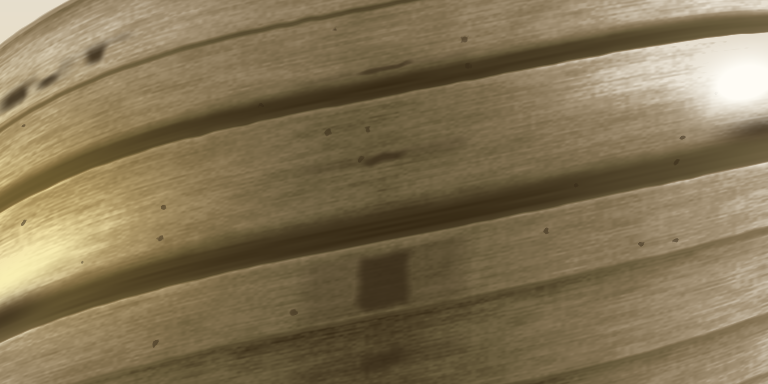
Write a Shadertoy shader that draws this texture.

```glsl
// Curved, brushed metal ribs with dark grooves, end highlights and soft reflections.
// Canvas coordinates are unbent into a rib coordinate s, shaded to a single tone,
// then coloured by a ramp from dark olive to cream.

const vec3 SHADOW = vec3(0.20, 0.15, 0.07);
const vec3 OLIVE_DARK = vec3(0.27, 0.22, 0.13);
const vec3 OLIVE = vec3(0.40, 0.35, 0.23);
const vec3 BRONZE = vec3(0.51, 0.44, 0.32);
const vec3 TAN = vec3(0.64, 0.57, 0.46);
const vec3 CREAM = vec3(0.84, 0.80, 0.73);
const vec3 WHITE_GLOW = vec3(1.0, 0.99, 0.96);
const vec3 YELLOW_GLOW = vec3(0.98, 0.94, 0.70);
const vec3 STAIN = vec3(0.21, 0.16, 0.09);
const vec3 WARM_TINT = vec3(1.06, 1.02, 0.80);

const float GRAIN = 0.12;
const float SPECK_DENSITY = 0.08;

// Rib edges: position, groove width above, groove darkness, shadow below
const int EDGES = 7;
const vec4 EDGE[EDGES] = vec4[](
    vec4(-0.220, 0.012, 0.55, 0.55), vec4(0.020, 0.012, 0.80, 0.08),
    vec4(0.253, 0.060, 0.96, 0.03), vec4(0.628, 0.088, 0.98, 0.00),
    vec4(0.825, 0.009, 0.65, 0.30), vec4(1.075, 0.009, 0.65, 0.30),
    vec4(1.245, 0.009, 0.60, 0.20));

// Central reflections: position, half width, half height, strength
const int REFLECTIONS = 4;
const vec4 REFLECTION[REFLECTIONS] = vec4[](
    vec4(0.180, 0.070, 0.006, 0.65), vec4(0.410, 0.055, 0.011, 0.75),
    vec4(0.732, 0.071, 0.072, 0.80), vec4(0.935, 0.060, 0.024, 0.65));

float hash(vec2 p) {
    return fract(sin(dot(p, vec2(127.1, 311.7))) * 43758.5453);
}

float noise(vec2 p) {
    vec2 i = floor(p), f = fract(p);
    f = f * f * (3.0 - 2.0 * f);
    return mix(mix(hash(i), hash(i + vec2(1, 0)), f.x),
               mix(hash(i + vec2(0, 1)), hash(i + vec2(1, 1)), f.x), f.y);
}

float glow(vec2 p, vec2 centre, vec2 radius) {
    vec2 d = (p - centre) / radius;
    return exp(-dot(d, d));
}

float softBox(vec2 p, vec2 halfSize, vec2 blur) {
    vec2 m = 1.0 - smoothstep(halfSize - blur, halfSize + blur, abs(p));
    return m.x * m.y;
}

vec3 ramp(float t) {
    vec3 c = mix(SHADOW, OLIVE_DARK, clamp(t * 8.0 + 1.0, 0.0, 1.0));
    c = mix(c, OLIVE, clamp(t * 4.0, 0.0, 1.0));
    c = mix(c, BRONZE, clamp(t * 4.0 - 1.0, 0.0, 1.0));
    c = mix(c, TAN, clamp(t * 4.0 - 2.0, 0.0, 1.0));
    return mix(c, CREAM, clamp(t * 4.0 - 3.0, 0.0, 1.3));
}

// Height across the ribs after removing their slope and bend
float ribCoordinate(float u, float v) {
    float u4 = u * u * u * u;
    return (v + 0.193 * u + 0.042 * u * u * u - 0.091 * u4) / (1.0 - 0.1 * u4);
}

void mainImage(out vec4 fragColor, in vec2 fragCoord) {
    vec2 uv = fragCoord / iResolution.xy;
    float u = uv.x * 2.0 - 1.0, v = 1.0 - uv.y;
    float s = ribCoordinate(u, v);
    vec2 q = vec2(uv.x * 2.0, s);
    float aa = 1.5 / iResolution.y;

    // Broad light: dim centre, bright sides and top
    float tone = 0.26 + 0.60 * pow(abs(u), 1.35);
    tone += 0.24 * (1.0 - smoothstep(0.0, 0.35, v));
    tone -= 0.14 * smoothstep(0.75, 1.0, v) * (1.0 - smoothstep(0.0, 0.8, u));
    tone += 0.28 * (1.0 - smoothstep(-0.22 - aa, -0.22 + aa, s));
    tone += 0.28 * glow(q, vec2(1.75, 0.33), vec2(0.38, 0.09));
    tone += 0.25 * glow(q, vec2(0.10, 0.42), vec2(0.42, 0.09));

    // Brushed grain and mottling
    tone += GRAIN * (noise(q * vec2(8.0, 190.0)) - 0.5);
    tone += GRAIN * (noise(q * vec2(14.0, 45.0)) - 0.5);
    tone += GRAIN * (noise(q * vec2(90.0, 170.0)) - 0.5);

    // Grooves, shadows and bright lips
    float wobble = 0.004 * (noise(vec2(q.x * 25.0, s * 4.0)) - 0.5);
    for (int i = 0; i < EDGES; i++) {
        vec4 e = EDGE[i];
        float d = s - e.x + wobble;
        float below = smoothstep(-aa, aa, d);
        float groove = smoothstep(-e.y * 1.3 - aa, -e.y * 0.6, d) * (1.0 - below);
        float floorTone = -0.08 + 0.36 * u * u + 0.10 * smoothstep(-0.02, 0.0, d);
        floorTone += 0.08 * (noise(q * vec2(5.0, 130.0)) - 0.5);
        tone = mix(tone, floorTone, groove * e.z);
        tone -= e.w * below * exp(-max(d, 0.0) / 0.045);
        float lip = step(0.03, e.y) * below * exp(-pow(d / 0.009, 2.0));
        tone += 0.18 * lip;
    }
    vec3 col = ramp(tone);
    col *= mix(vec3(1), WARM_TINT, smoothstep(0.15, 0.9, -u) * exp(-pow((v - 0.55) / 0.32, 2.0)));

    // Reflections with paler wings on both sides
    for (int i = 0; i < REFLECTIONS; i++) {
        vec4 r = REFLECTION[i];
        vec2 d = q - vec2(1.0, r.x);
        d += 0.012 * (vec2(noise(q * 30.0), noise(q * 30.0 + 9.0)) - 0.5);
        float core = softBox(d, r.yz, vec2(0.026, min(0.016, 0.8 * r.z)));
        float wings = softBox(d, vec2(0.21, r.z * 1.1), vec2(0.04, 0.014));
        col = mix(col, STAIN, max(core * r.w, wings * 0.24));
    }

    // Row of stains at the upper left
    float smudge = smoothstep(0.40, 0.8, noise(vec2(q.x * 24.0, s * 26.0)));
    col = mix(col, STAIN, 0.85 * smudge * softBox(q - vec2(0.17, -0.05), vec2(0.17, 0.022), vec2(0.03, 0.02)));

    // Scattered specks
    vec2 cell = floor(q * 11.0);
    vec2 offset = fract(q * 11.0) - 0.3 - 0.4 * vec2(hash(cell + 3.1), hash(cell + 7.7));
    float size = 0.05 + 0.08 * hash(cell + 5.3);
    float ragged = length(offset) + 0.09 * (noise(q * 140.0) - 0.5);
    float speck = step(hash(cell), SPECK_DENSITY) * (1.0 - smoothstep(size * 0.5, size, ragged));
    col = mix(col, STAIN, 0.5 * speck);

    // End highlights and the dark pockets beneath them
    float onRib = smoothstep(0.25, 0.29, s) * (1.0 - smoothstep(0.49, 0.54, s));
    col = mix(col, WHITE_GLOW, min(1.0, 1.4 * glow(q, vec2(1.94, 0.39), vec2(0.12, 0.08))) * onRib);
    col = mix(col, YELLOW_GLOW, 0.9 * glow(q, vec2(0.03, 0.45), vec2(0.17, 0.055)) * onRib);
    float pocket = glow(q, vec2(0.0, 0.56), vec2(0.10, 0.04)) + glow(q, vec2(1.98, 0.53), vec2(0.10, 0.03));
    col = mix(col, STAIN, 0.7 * min(pocket, 1.0));

    fragColor = vec4(clamp(col, 0.0, 1.0), 1.0);
}
```
